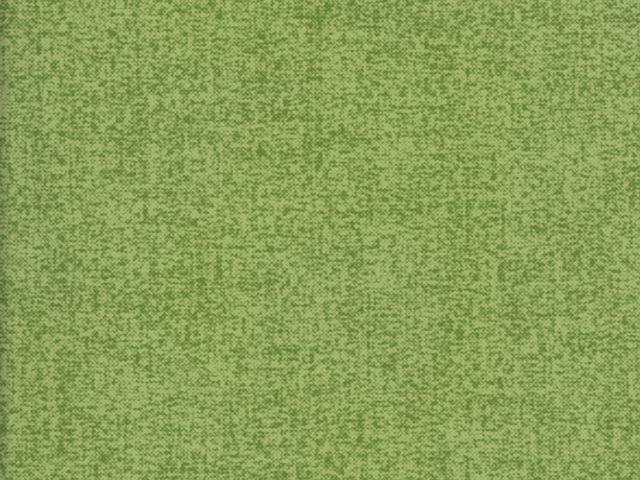
Reproduce this texture procedurally as a WebGL 1 fragment shader.

```glsl
precision highp float;

uniform vec2 u_resolution;

// Colours of the dyed cloth
const vec3 SHADOW_GREEN = vec3(0.400, 0.512, 0.203);
const vec3 LIGHT_GREEN = vec3(0.648, 0.718, 0.418);
const vec3 FADE_SHIFT = vec3(0.0, -0.008, 0.045);

// Feature frequencies, in cells per canvas height
const float THREADS = 220.0;
const vec2 DASH_FREQ = vec2(58.0, 150.0);
const vec2 UPRIGHT_FREQ = vec2(150.0, 56.0);
const vec2 FLECK_FREQ = vec2(118.0, 142.0);
const vec2 ROW_SLUB_FREQ = vec2(10.0, 150.0);
const vec2 COLUMN_SLUB_FREQ = vec2(150.0, 9.0);
const vec2 BLOTCH_FREQ = vec2(26.0, 44.0);
const float FADE_FREQ = 5.0;

// Strengths of the features
const float DASH = 0.44;
const float UPRIGHT = 0.28;
const float FLECK = 0.30;
const float ROW_SLUB = 0.17;
const float COLUMN_SLUB = 0.17;
const float BLOTCH = 0.12;
const float WEAVE = 0.09;
const float WEAVE_SHINE = 0.022;

// Tone range and the shaded left margin
const float TONE_LOW = -0.37;
const float TONE_HIGH = 0.27;
const float MARGIN_WIDTH = 0.03;
const float MARGIN_SHADE = 0.15;
const float SIDE_SHADE = 0.03;

const float PI = 3.14159265;

float hash(vec2 cell) {
  vec3 q = fract(vec3(cell.xyx) * 0.1031);
  q += dot(q, q.yzx + 33.33);
  return fract((q.x + q.y) * q.z);
}

// Value noise centred on zero, for broad features
float noise(vec2 p) {
  vec2 cell = floor(p);
  vec2 f = fract(p);
  f = f * f * (3.0 - 2.0 * f);
  float low = mix(hash(cell), hash(cell + vec2(1.0, 0.0)), f.x);
  float high = mix(hash(cell + vec2(0.0, 1.0)), hash(cell + 1.0), f.x);
  return mix(low, high, f.y) - 0.5;
}

float slope(vec2 cell, vec2 corner, vec2 f) {
  float angle = 2.0 * PI * hash(cell + corner);
  return dot(vec2(cos(angle), sin(angle)), f - corner);
}

// Gradient noise, for marks of one size without broad drift
float grain(vec2 p) {
  vec2 cell = floor(p);
  vec2 f = fract(p);
  vec2 s = f * f * f * (f * (f * 6.0 - 15.0) + 10.0);
  float low = mix(slope(cell, vec2(0.0), f), slope(cell, vec2(1.0, 0.0), f), s.x);
  float high = mix(slope(cell, vec2(0.0, 1.0), f), slope(cell, vec2(1.0), f), s.x);
  return mix(low, high, s.y);
}

// Plain weave: raised crossings in a staggered grid
float weave(vec2 p) {
  vec2 wave = sin(PI * THREADS * p);
  return wave.x * wave.y;
}

// Uneven dye: short dashes, upright strokes, long slubs and faint blotches
float dye(vec2 p) {
  float tone = DASH * grain(p * DASH_FREQ);
  tone += UPRIGHT * grain(p * UPRIGHT_FREQ + 17.3);
  tone += FLECK * grain(p * FLECK_FREQ + 41.6);
  tone += ROW_SLUB * noise(p * ROW_SLUB_FREQ + 73.0);
  tone += COLUMN_SLUB * noise(p * COLUMN_SLUB_FREQ + 109.0);
  tone += BLOTCH * noise(p * BLOTCH_FREQ + 151.0);
  return tone;
}

void main() {
  vec2 p = gl_FragCoord.xy / u_resolution.y;
  float across = gl_FragCoord.x / u_resolution.x;

  // Threads break up the outlines of the dye marks
  float crossing = weave(p + 0.001 * noise(p * 40.0));
  float tone = smoothstep(TONE_LOW, TONE_HIGH, dye(p) + WEAVE * crossing);
  vec3 color = mix(SHADOW_GREEN, LIGHT_GREEN, tone);
  color += WEAVE_SHINE * crossing;

  // Slow drift towards a paler, greyer green, strongest at the sides
  float side = abs(2.0 * across - 1.0);
  float fade = 0.2 + 0.5 * side * side + 0.4 * noise(p * FADE_FREQ + 211.0);
  color += FADE_SHIFT * clamp(fade, 0.0, 1.0);

  // Shading at the left margin
  float margin = 1.0 - smoothstep(0.0, MARGIN_WIDTH, across);
  float falloff = 1.0 - smoothstep(0.0, 0.25, across);
  color *= 1.0 - MARGIN_SHADE * margin * margin - SIDE_SHADE * falloff;

  gl_FragColor = vec4(clamp(color, 0.0, 1.0), 1.0);
}
```
